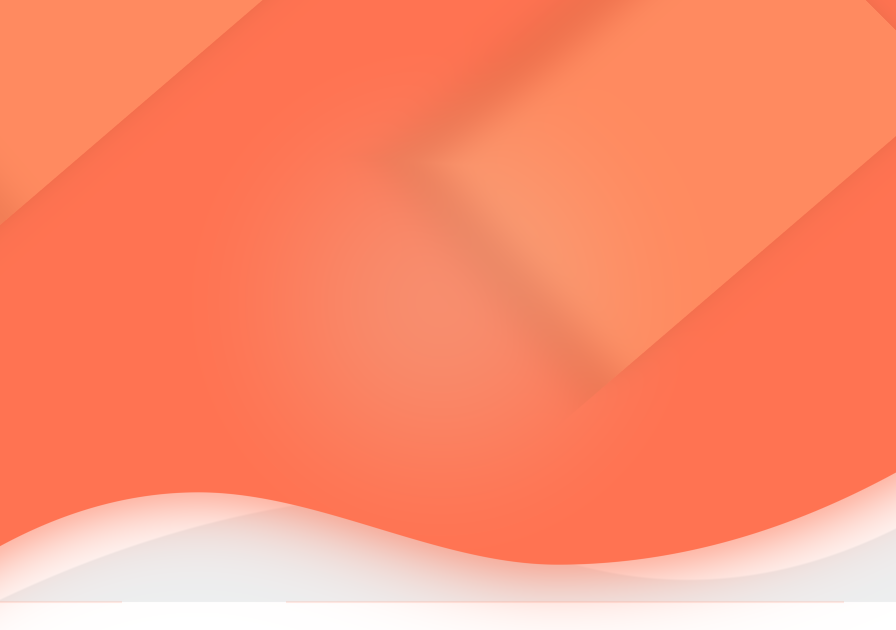
A Shadertoy shader for this background:

```glsl
// Coral backdrop: two slanted ribbons with soft shadows and a round glow,
// above a pale wavy floor. Built from rotated half planes, Gaussian falloffs
// and parabolic arcs; lengths are in canvas heights, y points up.

const float ASPECT = 1.4222;

const vec3 CORAL = vec3(1.0, 0.45, 0.32);
const vec3 RIBBON = vec3(1.0, 0.543, 0.376);
const vec3 SHADE = vec3(0.85, 0.40, 0.26);
const vec3 GLOW = vec3(0.87, 0.92, 0.82);
const vec3 FLOOR_GRAY = vec3(0.930, 0.937, 0.941);
const vec3 FLOOR_WHITE = vec3(0.995);

const vec2 ALONG = vec2(0.759, 0.651);    // ribbon direction
const vec2 ACROSS = vec2(0.651, -0.759);  // toward the lower right
const float LEFT_EDGE = -0.4877;
const float RIGHT_EDGE = 0.3307;
const float SOFT_SIDE = -0.145;           // faded upper side of right ribbon
const float SOFT_END = 0.975;             // faded lower end of right ribbon
const float CORNER = 2.374;               // cut at the upper right
const float SHADOW_WIDTH = 0.016;
const float SHADOW_STRENGTH = 0.3;

const vec2 GLOW_CENTER = vec2(0.70, 0.52);
const float GLOW_RADIUS = 0.44;
const float GLOW_STRENGTH = 0.22;

const float CREST_X = 0.315;
const float TROUGH_X = 0.885;
const float CREST_Y = 0.2185;
const float TROUGH_Y = 0.1037;
const float SHELF_Y = 0.0444;
const float SPILL_DEPTH = 0.056;          // reach of coral light on the floor
const float SPILL_STRENGTH = 0.49;

float gauss(float x, float width) {
    return exp(-x * x / (width * width));
}

// 1 where d is positive, smoothed over about one pixel
float inside(float d, float pixel) {
    return smoothstep(-0.7 * pixel, 0.7 * pixel, d);
}

// Height of the main wave: arc, smooth descent, arc
float waveHeight(float x) {
    if (x < CREST_X) {
        float t = 1.0 - x / CREST_X;
        return CREST_Y - 0.0855 * t * t;
    }
    if (x < TROUGH_X) return mix(CREST_Y, TROUGH_Y, smoothstep(CREST_X, TROUGH_X, x));
    float t = (x - TROUGH_X) / (ASPECT - TROUGH_X);
    return TROUGH_Y + 0.1463 * t * t;
}

// Height of the gray hills behind the white slivers
float hillHeight(float x) {
    float t = x / 0.481;
    float right = x - 1.0926;
    return x < 0.722 ? 0.048 + 0.152 * t * (1.5 - 0.5 * t)
                     : 0.0796 + 0.75 * right * right;
}

// Tint cast just outside a crisp ribbon edge
float dropShadow(float d) {
    return SHADOW_STRENGTH * exp(-max(d, 0.0) / SHADOW_WIDTH) * step(0.0, d);
}

vec3 drawRibbons(vec2 p, float pixel) {
    float u = dot(p, ALONG);
    float v = dot(p, ACROSS);
    vec3 color = CORAL;

    // Right ribbon: crisp lower side and corner, two faded sides
    float depth = min(v - SOFT_SIDE, u - SOFT_END);
    float fade = smoothstep(-0.05, 0.08, depth);
    float cut = CORNER - p.x - p.y;
    float body = inside(RIGHT_EDGE - v, pixel) * inside(cut, pixel);
    float shadow = dropShadow(v - RIGHT_EDGE) + dropShadow(-cut * 0.707);
    color = mix(color, SHADE, min(shadow, SHADOW_STRENGTH) * fade);
    vec3 fill = mix(CORAL, RIBBON, fade);
    fill = mix(fill, SHADE, 0.38 * gauss(depth, 0.05));
    color = mix(color, fill, body);

    // Left ribbon, darkened at its lower tip
    color = mix(color, SHADE, dropShadow(v - LEFT_EDGE));
    fill = mix(RIBBON, SHADE, 0.35 * gauss(u - 0.42, 0.05));
    return mix(color, fill, inside(LEFT_EDGE - v, pixel));
}

vec3 drawFloor(vec2 p, float depth, float pixel) {
    float hill = inside(hillHeight(p.x) - p.y, pixel * 2.0);
    vec3 color = mix(FLOOR_WHITE, FLOOR_GRAY, hill);
    color = mix(vec3(1.0), color, inside(p.y - SHELF_Y, pixel));

    // Hairline on the shelf, with one gap
    float span = step(p.x, 0.194) + step(0.454, p.x) * step(p.x, 1.34);
    color = mix(color, CORAL, 0.2 * span * gauss(p.y - SHELF_Y, 0.0014));

    float spill = SPILL_STRENGTH * exp(-pow(max(depth, 0.0) / SPILL_DEPTH, 1.3));
    return mix(color, CORAL, spill);
}

void mainImage(out vec4 fragColor, in vec2 fragCoord) {
    vec2 p = fragCoord / iResolution.xy * vec2(ASPECT, 1.0);
    float pixel = 1.0 / iResolution.y;

    vec3 color = drawRibbons(p, pixel);
    float glow = 1.0 - smoothstep(0.0, GLOW_RADIUS, distance(p, GLOW_CENTER));
    color = mix(color, GLOW, GLOW_STRENGTH * glow);

    float slope = (waveHeight(p.x + 0.002) - waveHeight(p.x - 0.002)) / 0.004;
    float depth = (waveHeight(p.x) - p.y) / sqrt(1.0 + slope * slope);
    color = mix(color, drawFloor(p, depth, pixel), inside(depth, pixel));
    fragColor = vec4(color, 1.0);
}
```
